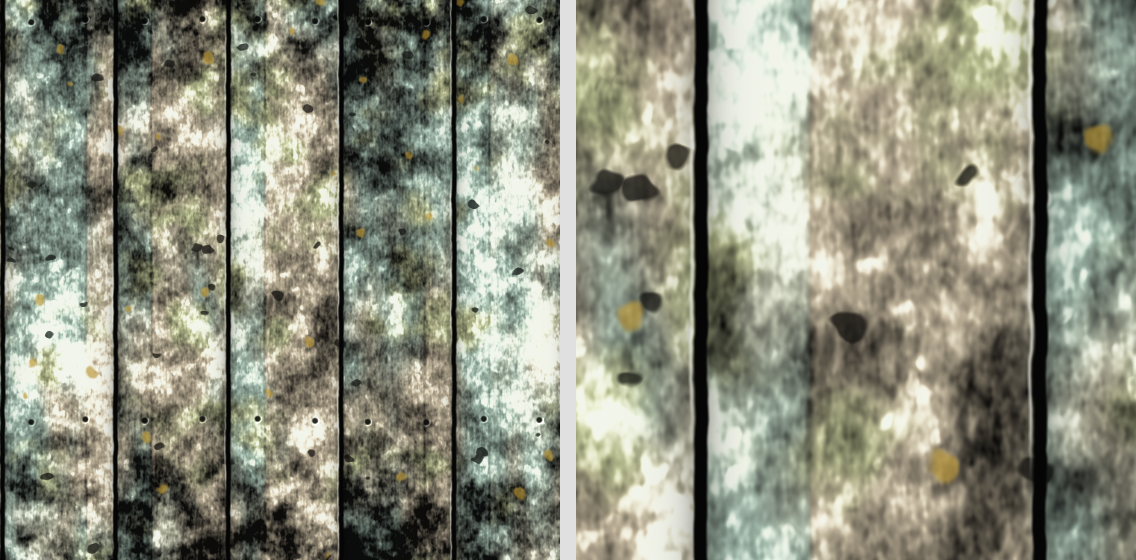
Left: the whole. Right: its middle third, enlarged.
Reproduce this texture procedurally as a Shadertoy shader.

```glsl
// Five weathered vertical planks with mossy stains, bleached patches, dark seams and nails.

const float PI = 3.14159265;
const float PLANK_WIDTH = 0.2015;
const float FIRST_SEAM = 0.005;
const vec3 WARM_TINT = vec3(1.07, 1.00, 0.86);
const vec3 COOL_TINT = vec3(0.90, 1.04, 0.96);
const vec3 OLIVE_TINT = vec3(1.03, 1.06, 0.80);
const vec3 BLEACH = vec3(0.95, 0.96, 0.92);
const vec3 LICHEN = vec3(0.72, 0.58, 0.20);
const vec3 SEAM_COLOR = vec3(0.015, 0.02, 0.016);

float hash(vec2 p) {
    vec3 q = fract(vec3(p.xyx) * 0.1031);
    q += dot(q, q.yzx + 33.33);
    return fract((q.x + q.y) * q.z);
}

float valueNoise(vec2 p) {
    vec2 cell = floor(p), f = fract(p);
    f = f * f * (3.0 - 2.0 * f);
    float low = mix(hash(cell), hash(cell + vec2(1, 0)), f.x);
    float high = mix(hash(cell + vec2(0, 1)), hash(cell + vec2(1, 1)), f.x);
    return mix(low, high, f.y);
}

// Fractal noise centred on zero
float stains(vec2 p, int octaves) {
    float sum = 0.0, weight = 0.5;
    for (int i = 0; i < octaves; i++) {
        sum += weight * (valueNoise(p) - 0.5);
        p = mat2(1.6, 1.2, -1.2, 1.6) * p + 17.3;
        weight *= 0.6;
    }
    return sum;
}

// Cellular scatter: coverage of spots kept in a given share of the cells
float spots(vec2 p, float share, float soft) {
    vec2 cell = floor(p);
    float cover = 0.0;
    for (int y = -1; y <= 1; y++)
    for (int x = -1; x <= 1; x++) {
        vec2 c = cell + vec2(x, y);
        vec2 center = c + vec2(hash(c + 3.7), hash(c + 9.1));
        float radius = mix(0.15, 0.45, hash(c + 21.4));
        float disc = 1.0 - smoothstep(radius - soft, radius + soft, length(p - center));
        cover = max(cover, disc * step(hash(c + 5.2), share));
    }
    return cover;
}

// Wood grain from layered sines bent along the board
float grain(vec2 uv, float id) {
    float x = uv.x + 0.004 * sin(uv.y * 9.0 + id * 2.0) + 0.002 * sin(uv.y * 31.0 + id);
    float lines = sin(x * 610.0 + 3.0 * sin(uv.y * 13.0 + id));
    lines += 0.7 * sin(x * 1130.0 + 2.0 * sin(uv.y * 23.0));
    return lines * (0.4 + 0.6 * valueNoise(uv * vec2(60.0, 22.0)));
}

float line(float d, float halfWidth, float soft) {
    return 1.0 - smoothstep(halfWidth - soft, halfWidth + soft, abs(d));
}

// Nail pair per plank: x is the dark head, y the lit rim
vec2 nails(vec2 uv, float board, float rowHeight) {
    float slot = floor(board * 2.0);
    vec2 jitter = vec2(hash(vec2(slot, 4.0)), hash(vec2(slot, 8.0))) - 0.5;
    vec2 d = vec2((fract(board * 2.0) - 0.5) * 0.5 * PLANK_WIDTH, uv.y - rowHeight);
    d -= jitter * vec2(0.010, 0.007);
    float head = 1.0 - smoothstep(0.003, 0.007, length(d));
    float rim = line(length(d) - 0.007, 0.001, 0.0015) * smoothstep(-0.002, 0.006, d.x - d.y);
    return vec2(head, rim);
}

void mainImage(out vec4 fragColor, in vec2 fragCoord) {
    vec2 uv = fragCoord / iResolution.xy;
    float soft = 0.0008 + 0.7 / iResolution.x;
    float board = (uv.x - FIRST_SEAM) / PLANK_WIDTH;
    float id = floor(board), across = fract(board);
    vec2 rough = uv + 0.012 * vec2(stains(uv * 70.0, 2), stains(uv * 70.0 + 40.0, 2));

    // Board tone: broad stains, mottling, grit and grain
    float mottle = stains(rough * 24.0 + id * 7.0, 4);
    float tone = 0.51 + 0.80 * stains(uv * vec2(7.0, 5.0) + 2.0, 4) + 0.95 * mottle;
    tone += 0.50 * stains(uv * vec2(190.0, 120.0), 2) + 0.028 * grain(uv, id);
    tone += 0.06 * cos(id * PI) - 0.03;

    // Dirty ends and one sun-bleached stretch on each plank
    float ends = smoothstep(0.76, 1.02, uv.y) + smoothstep(0.27, -0.02, uv.y);
    tone -= ends * (0.25 - 0.5 * mottle);
    vec2 patchOffset = vec2((across - 0.55) * 0.9, (uv.y - 0.53 + 0.16 * cos(id * PI * 0.5)) * 4.5);
    tone += 0.20 * exp(-dot(patchOffset, patchOffset));

    // Shallow groove dividing each plank, with a change of shade
    float groove = (across - 0.46 - 0.28 * cos(id * 2.1)) * PLANK_WIDTH;
    float side = smoothstep(-0.003, 0.003, groove);
    tone += 0.05 * (side - 0.5) - 0.13 * line(groove, 0.002, 0.003);

    // Pale flakes and dark chips
    tone += 0.17 * spots(rough * vec2(65.0, 48.0), 0.30, 0.12) * smoothstep(-0.15, 0.15, mottle);
    float chips = spots(rough * vec2(38.0, 55.0) + 11.0, 0.025, 0.08);
    tone = mix(tone, 0.08, chips * 0.75);

    // Colour
    float hue = stains(uv * vec2(9.0, 4.0) + 31.0, 3) + 0.22 * (side - 0.5);
    vec3 tint = mix(COOL_TINT, WARM_TINT, smoothstep(-0.18, 0.18, hue));
    tint = mix(tint, OLIVE_TINT, smoothstep(0.0, 0.3, stains(uv * 12.0 + 60.0, 3)));
    vec3 color = max(tone, 0.045) * tint;
    color = mix(color, BLEACH, smoothstep(0.66, 0.98, tone));
    color = mix(color, LICHEN, 0.65 * spots(rough * 42.0 + 23.0, 0.018, 0.12));

    // Nails
    vec2 nail = nails(uv, board, 0.249) + nails(uv, board, 0.963);
    color = mix(color, SEAM_COLOR, nail.x * 0.85) + 0.30 * nail.y;

    // Seams: soft shade, worn bright edge, black gap
    float seam = (board - round(board)) * PLANK_WIDTH + 0.003 * stains(vec2(uv.y * 45.0, round(board)), 3);
    color *= 1.0 - 0.45 * exp(-abs(seam) / 0.008);
    float worn = smoothstep(0.25, 0.75, valueNoise(vec2(uv.y * 11.0, round(board) * 5.0)));
    color = mix(color, BLEACH, 0.65 * worn * line(seam + 0.0058, 0.0009, soft));
    color = mix(color, SEAM_COLOR, line(seam, 0.0039, soft));

    fragColor = vec4(clamp(color, 0.0, 1.0), 1.0);
}
```
